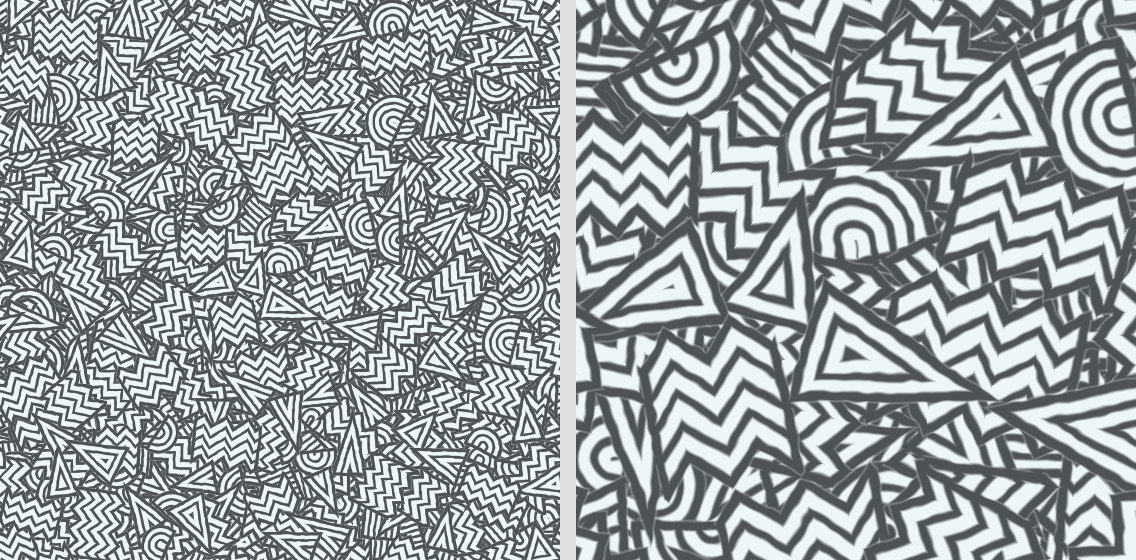
Left: the whole. Right: its middle third, enlarged.
Write a three.js fragment shader that draws this pattern.

```glsl
// Hand-inked patchwork of overlapping zigzag bands, chevron triangles, ringed domes and striped blocks.
varying vec2 vUv;

const vec3 PAPER = vec3(0.932, 0.964, 0.973);
const vec3 INK = vec3(0.302, 0.320, 0.330);
const float LINE = 0.0047;          // width of inner lines
const float OUTLINE = 0.0060;       // width of shape outlines
const float SOFT = 0.0012;          // half width of the smoothed edge
const float JITTER = 0.34;          // scatter inside a cell, in cells
const float WOBBLE = 0.0008;        // unsteadiness of the hand
const float WOBBLE_FREQ = 150.0;
const float ZIGZAG_GAP = 0.0185;    // line spacing of each motif
const float TRIANGLE_GAP = 0.0122;
const float DOME_GAP = 0.0122;
const float STRIPE_GAP = 0.0106;

vec4 hash4(vec2 p) {
  float n = dot(p, vec2(127.1, 311.7));
  return fract(sin(vec4(n, n + 17.3, n + 41.9, n + 73.7)) * 43758.5453);
}

vec2 noise2(vec2 p) {
  vec2 i = floor(p), f = fract(p);
  f = f * f * (3.0 - 2.0 * f);
  vec2 low = mix(hash4(i).xy, hash4(i + vec2(1.0, 0.0)).xy, f.x);
  vec2 high = mix(hash4(i + vec2(0.0, 1.0)).xy, hash4(i + 1.0).xy, f.x);
  return mix(low, high, f.y);
}

mat2 rotation(float a) {
  return mat2(cos(a), -sin(a), sin(a), cos(a));
}

// Distance to the nearest multiple of gap
float lineDist(float v, float gap) {
  return abs(mod(v + 0.5 * gap, gap) - 0.5 * gap);
}

float stroke(float d, float width) {
  return 1.0 - smoothstep(-SOFT, SOFT, d - 0.5 * width);
}

// Each motif returns (signed distance to its edge, distance to its nearest inner line)
vec2 zigzag(vec2 p, vec4 r) {
  float wave = mix(0.026, 0.042, r.x);
  float rise = 0.5 * wave;
  float peak = mix(0.3, 0.7, r.y);
  float t = fract(p.x / wave + r.z);
  float run = t < peak ? peak : 1.0 - peak;
  float height = (t < peak ? t : 1.0 - t) / run;
  float slope = rise / (wave * run);
  float flatten = inversesqrt(1.0 + slope * slope);
  float halfWidth = 0.5 * ZIGZAG_GAP * floor(3.0 + 2.0 * r.w);
  float halfLength = mix(0.040, 0.064, r.z);
  float y = p.y - rise * (height - 0.5);
  float edge = max(abs(p.x) - halfLength, (abs(y) - halfWidth) * flatten);
  return vec2(edge, lineDist(y + halfWidth, ZIGZAG_GAP) * flatten);
}

vec2 triangle(vec2 p, vec4 r) {
  float halfBase = mix(0.026, 0.037, r.x);
  float height = mix(0.072, 0.115, r.y);
  p.y += 0.4 * height;
  vec2 normal = normalize(vec2(height, halfBase));
  float sides = dot(vec2(abs(p.x), p.y - height), normal);
  float base = -p.y;
  float edge = max(sides, base);
  // Mostly open chevrons, some closed nested triangles
  return vec2(edge, lineDist(r.z < 0.7 ? sides : edge, TRIANGLE_GAP));
}

vec2 dome(vec2 p, vec4 r) {
  float radius = mix(0.030, 0.049, r.x);
  float stem = 0.018 * r.y * r.y;
  p.y += 0.5 * (radius + stem);
  float rings = length(vec2(p.x, max(p.y - stem, 0.0))) - radius;
  return vec2(max(rings, -p.y), lineDist(rings, DOME_GAP));
}

vec2 stripes(vec2 p, vec4 r) {
  vec2 size = mix(vec2(0.030, 0.022), vec2(0.048, 0.036), r.xy);
  vec2 d = abs(p) - size;
  return vec2(max(d.x, d.y), lineDist(p.x + size.x, STRIPE_GAP));
}

// Paints one scattered layer; shares are zigzag, triangle and dome, the rest is stripes
float paintLayer(float ink, vec2 uv, float id, float cell, vec3 shares) {
  vec2 grid = rotation(1.9 * id + 0.4) * uv / cell + 23.7 * (id + 1.0);
  vec2 home = floor(grid);
  for (int j = -1; j <= 1; j++) {
    for (int i = -1; i <= 1; i++) {
      vec2 key = home + vec2(float(i), float(j));
      vec4 place = hash4(key + 57.0 * id);
      vec4 form = hash4(key + 57.0 * id + 311.5);
      vec2 center = key + 0.5 + JITTER * (2.0 * place.xy - 1.0);
      vec2 p = rotation(6.2832 * place.z) * (grid - center) * cell;
      vec2 d;
      if (place.w < shares.x) d = zigzag(p, form);
      else if (place.w < shares.x + shares.y) d = triangle(p, form);
      else if (place.w < shares.x + shares.y + shares.z) d = dome(p, form);
      else d = stripes(p, form);
      float drawn = max(stroke(d.y, LINE), stroke(abs(d.x), OUTLINE));
      ink = mix(ink, drawn, stroke(d.x, OUTLINE));
    }
  }
  return ink;
}

void main() {
  vec2 uv = vUv + WOBBLE * (2.0 * noise2(vUv * WOBBLE_FREQ) - 1.0);
  uv += 1.5 * WOBBLE * (2.0 * noise2(vUv * 0.25 * WOBBLE_FREQ) - 1.0);

  // From the striped ground up to the boldest motifs
  float ink = stroke(lineDist(dot(uv, vec2(0.8, 0.6)), STRIPE_GAP), LINE);
  ink = paintLayer(ink, uv, 0.0, 0.072, vec3(0.0));
  ink = paintLayer(ink, uv, 1.0, 0.075, vec3(0.0, 0.1, 0.2));
  ink = paintLayer(ink, uv, 2.0, 0.088, vec3(0.0, 0.1, 0.8));
  ink = paintLayer(ink, uv, 3.0, 0.105, vec3(0.1, 0.45, 0.45));
  ink = paintLayer(ink, uv, 4.0, 0.125, vec3(1.0, 0.0, 0.0));
  ink = paintLayer(ink, uv, 5.0, 0.098, vec3(0.32, 0.50, 0.18));

  gl_FragColor = vec4(mix(PAPER, INK, ink), 1.0);
}
```
